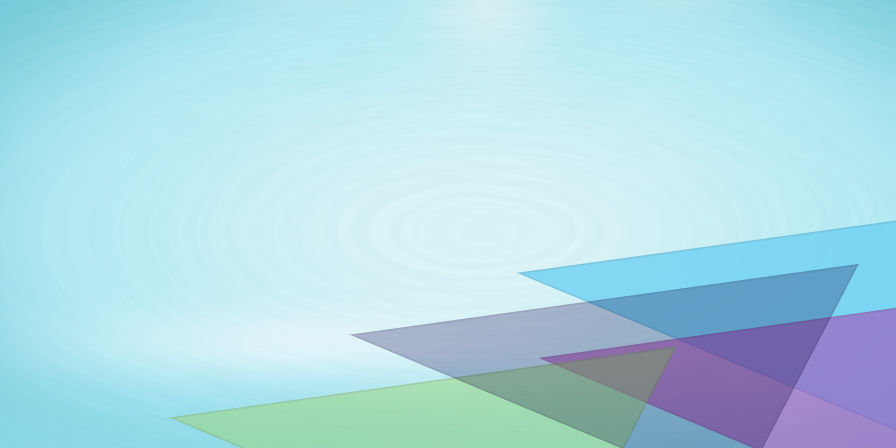
Give the GLSL for this background, as a Shadertoy shader.

```glsl
// Pale aqua backdrop with faint elliptical ripples and overlapping translucent triangles.

float hash(vec2 p) {
    return fract(sin(dot(p, vec2(127.1, 311.7))) * 43758.5453);
}

float noise(vec2 p) {
    vec2 i = floor(p), f = fract(p);
    f = f * f * (3.0 - 2.0 * f);
    return mix(mix(hash(i), hash(i + vec2(1, 0)), f.x),
               mix(hash(i + vec2(0, 1)), hash(i + vec2(1, 1)), f.x), f.y);
}

// Signed distance to the line a-b, positive on its left
float edge(vec2 p, vec2 a, vec2 b) {
    vec2 d = normalize(b - a);
    return dot(p - a, vec2(-d.y, d.x));
}

// Clockwise triangle, negative inside
float triangle(vec2 p, vec2 a, vec2 b, vec2 c) {
    return max(edge(p, a, b), max(edge(p, b, c), edge(p, c, a)));
}

float coverage(float d) {
    return clamp(0.5 - d * iResolution.y, 0.0, 1.0);
}

// Thin dark outline just inside a shape
float rim(float d) {
    return 1.0 - 0.10 * coverage(d) * smoothstep(-0.006, 0.0, d);
}

// Soft elliptical light
float glow(vec2 p, vec2 center, vec2 size) {
    vec2 q = (p - center) / size;
    return exp(-dot(q, q));
}

vec3 backdrop(vec2 p) {
    // Vignette from the pale middle to teal corners
    float r = length((p - vec2(1.07, 0.48)) / vec2(1.1, 0.6));
    vec3 color = mix(vec3(0.85, 0.95, 0.965), vec3(0.69, 0.91, 0.95), smoothstep(0.1, 1.0, r));
    color = mix(color, vec3(0.46, 0.79, 0.85), smoothstep(0.8, 1.35, r));

    // Darker floor and lights
    color = mix(color, vec3(0.55, 0.85, 0.91), 0.8 * smoothstep(0.23, 0.0, p.y));
    color = mix(color, vec3(0.93, 0.97, 0.99), 0.65 * glow(p, vec2(0.68, 0.24), vec2(0.42, 0.075)));
    color = mix(color, vec3(0.86, 0.94, 0.95), 0.85 * glow(p, vec2(1.09, 1.0), vec2(0.13, 0.16)));
    color = mix(color, vec3(0.80, 0.92, 0.94), 0.5 * glow(p, vec2(1.52, 1.02), vec2(0.16, 0.07)));
    color = mix(color, vec3(0.80, 0.92, 0.94), 0.4 * glow(p, vec2(0.70, 1.02), vec2(0.18, 0.07)));

    // Elliptical ripples and fine streaked grain
    vec2 d = p - vec2(1.07, 0.484);
    float e = length(d * vec2(1.0, 2.4));
    float ripple = sin(e * 85.0 + 2.0 * noise(d * 14.0)) * exp(-2.5 * e) * smoothstep(0.12, 0.21, e);
    float grain = noise(vec2(d.x * 14.0, e * 75.0)) - 0.5;
    return color + vec3(1.0, 0.6, 0.5) * (0.014 * ripple + 0.02 * grain);
}

void mainImage(out vec4 fragColor, in vec2 fragCoord) {
    vec2 p = fragCoord / iResolution.y;
    p.x *= 2.0 * iResolution.y / iResolution.x;
    vec3 color = backdrop(p);

    float blue = triangle(p, vec2(1.154, 0.391), vec2(2.4, 0.563), vec2(2.4, -0.127));
    float magenta = triangle(p, vec2(1.203, 0.201), vec2(2.4, 0.369), vec2(2.4, -0.302));
    float green = triangle(p, vec2(0.378, 0.068), vec2(1.510, 0.227), vec2(1.240, -0.294));
    float slate = triangle(p, vec2(0.781, 0.253), vec2(1.917, 0.411), vec2(1.646, -0.109));

    // Tinted sheets, with the slate one multiplied on top
    color = mix(color, vec3(0.41, 0.81, 0.95), 0.75 * coverage(blue)) * rim(blue);
    color = mix(color, vec3(0.68, 0.20, 0.68), 0.5 * coverage(magenta)) * rim(magenta);
    color = mix(color, vec3(0.62, 0.84, 0.48), 0.52 * coverage(green)) * rim(green);
    color *= mix(vec3(1.0), vec3(0.76, 0.74, 0.82), coverage(slate)) * rim(slate);

    fragColor = vec4(color, 1.0);
}
```
